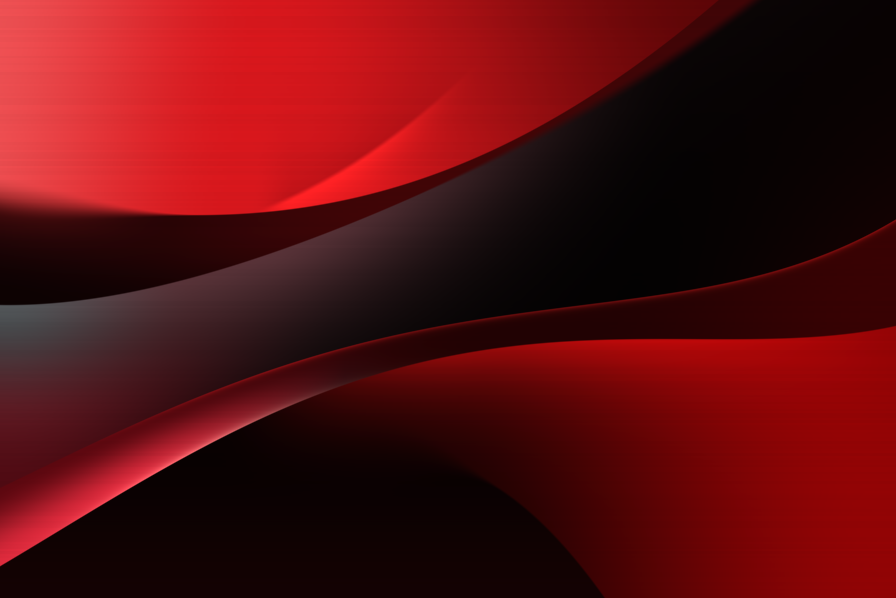
Give the GLSL for this background, as a Shadertoy shader.

```glsl
float hash(float n) { return fract(sin(n * 127.1) * 43758.5453); }

// Quartic through five heights at x = 0, 1/4, 1/2, 3/4, 1 (forward differences)
float ridge(float x, float a, float b, float c, float d, float e) {
    float t = 4.0 * x;
    float t2 = t * (t - 1.0) / 2.0;
    float t3 = t2 * (t - 2.0) / 3.0;
    float t4 = t3 * (t - 3.0) / 4.0;
    return a + t * (b - a) + t2 * (c - 2.0 * b + a)
         + t3 * (d - 3.0 * c + 3.0 * b - a)
         + t4 * (e - 4.0 * d + 6.0 * c - 4.0 * b + a);
}

float below(float depth, float soft) { return smoothstep(-soft, soft, depth); }

float bump(float x, float center, float width) {
    float k = (x - center) / width;
    return exp(-k * k);
}

// Glowing red sheet, pale on the left, with one soft fold
vec3 redSheet(vec2 uv) {
    vec3 col = mix(vec3(0.93, 0.32, 0.33), vec3(0.84, 0.09, 0.11), smoothstep(-0.03, 0.30, uv.x + 0.12 * (1.0 - uv.y)));
    col = mix(col, vec3(0.36, 0.02, 0.025), smoothstep(0.32, 0.86, uv.x + 0.18 * (uv.y - 0.8)));
    float crease = 0.648 + 0.55 * (uv.x - 0.29) + 1.9 * pow(max(uv.x - 0.29, 0.0), 2.0);
    float depth = crease - uv.y;
    float fade = smoothstep(0.28, 0.33, uv.x) * smoothstep(0.54, 0.40, uv.x);
    float lit = below(depth, 0.006) * exp(-max(depth, 0.0) * 22.0);
    float shade = (1.0 - below(depth, 0.006)) * exp(min(depth, 0.0) * 14.0);
    return col + fade * (lit * vec3(0.20, 0.05, 0.04) - shade * vec3(0.10, 0.02, 0.02));
}

// Shadowed strip under the red sheet
vec3 shadowStrip(vec2 uv, float depth) {
    vec3 col = mix(vec3(0.10, 0.012, 0.018), vec3(0.25, 0.02, 0.025), smoothstep(0.0, 0.45, uv.x));
    col *= 1.0 - 0.55 * smoothstep(0.03, 0.16, depth);
    float leftGlow = exp(-max(depth, 0.0) * 26.0) * smoothstep(0.20, 0.0, uv.x);
    return col + leftGlow * vec3(0.32, 0.06, 0.06);
}

// Charcoal wave: grey crest falling off to black
vec3 charcoalWave(vec2 uv, float depth, float rise) {
    vec3 crest = mix(vec3(0.31, 0.33, 0.34), vec3(0.33, 0.19, 0.21), smoothstep(0.0, 0.22, uv.x));
    crest *= 1.0 - 0.93 * smoothstep(0.30, 0.78, uv.x);
    vec3 col = vec3(0.012, 0.006, 0.007) + crest * exp(-pow(max(depth, 0.0) / 0.14, 1.4));
    col += vec3(0.28, 0.015, 0.045) * smoothstep(0.38, 0.0, uv.x) * smoothstep(0.02, 0.20, depth);
    return col + vec3(0.06, 0.0, 0.0) * smoothstep(0.70, 1.0, uv.x) * exp(-rise * 4.0);
}

// Ribbon between the charcoal wave and the lower sheet
vec3 ribbon(vec2 uv, float depth, float rise) {
    float across = clamp(depth / max(depth + rise, 0.01), 0.0, 1.0);
    vec3 dim = mix(vec3(0.36, 0.03, 0.06), vec3(0.13, 0.008, 0.01), smoothstep(0.05, 0.55, uv.x));
    dim += vec3(0.09, 0.0, 0.0) * smoothstep(0.65, 1.0, uv.x);
    vec3 bright = vec3(0.86, 0.16, 0.23) * smoothstep(0.50, 0.12, uv.x);
    vec3 col = mix(dim, max(bright, dim), smoothstep(0.0, 0.95, across));
    col += vec3(0.38, 0.05, 0.05) * exp(-depth * 260.0) * smoothstep(0.05, 0.35, uv.x);
    return col + vec3(0.30, 0.32, 0.28) * bump(uv.x, 0.23, 0.13) * exp(-max(rise, 0.0) * 120.0);
}

// Lower sheet: red on the right, dark swell on the left
vec3 lowerSheet(vec2 uv, float depth, float px) {
    float warmth = smoothstep(0.42, 0.98, uv.x + 0.06 * (uv.y - 0.2));
    vec3 col = mix(vec3(0.035, 0.004, 0.005), vec3(0.57, 0.015, 0.02), warmth);
    float rim = smoothstep(0.24, 0.52, uv.x) * smoothstep(1.05, 0.60, uv.x);
    col += vec3(0.48, 0.03, 0.03) * rim * exp(-max(depth, 0.0) * 12.0);
    float swell = 0.232 - 4.84 * pow(max(uv.x - 0.456, 0.0), 2.0) - uv.y;
    vec3 swellColor = mix(vec3(0.075, 0.008, 0.01), vec3(0.03, 0.004, 0.005), smoothstep(0.0, 0.25, uv.y));
    float soft = mix(0.09, 2.0 * px, smoothstep(0.40, 0.56, uv.x));
    return mix(col, swellColor, below(swell, soft));
}

void mainImage(out vec4 fragColor, in vec2 fragCoord) {
    vec2 uv = fragCoord / iResolution.xy;
    float px = 1.0 / iResolution.y;

    // Depth below each flowing edge
    float sheetDepth = ridge(uv.x, 0.672, 0.641, 0.717, 0.936, 1.293) - uv.y;
    float crestDepth = ridge(uv.x, 0.490, 0.551, 0.697, 0.902, 1.205) - uv.y;
    float ribbonDepth = ridge(uv.x, 0.184, 0.353, 0.457, 0.510, 0.633) - uv.y;
    float lowerDepth = ridge(uv.x, 0.053, 0.270, 0.404, 0.433, 0.455) - uv.y;

    // Layers from back to front
    vec3 col = redSheet(uv);
    float sheetSoft = mix(0.035, px, smoothstep(0.0, 0.22, uv.x));
    col = mix(col, shadowStrip(uv, sheetDepth), below(sheetDepth, sheetSoft));
    float crestSoft = px + 0.012 * smoothstep(0.45, 0.70, uv.x);
    col = mix(col, charcoalWave(uv, crestDepth, -ribbonDepth), below(crestDepth, crestSoft));
    col = mix(col, ribbon(uv, max(ribbonDepth, 0.0), -lowerDepth), below(ribbonDepth, px));
    col = mix(col, lowerSheet(uv, lowerDepth, px), below(lowerDepth, px));

    // Faint brushed streaks
    col *= 1.0 + 0.03 * (hash(floor(uv.y * 256.0)) - 0.5);
    fragColor = vec4(clamp(col, 0.0, 1.0), 1.0);
}
```
